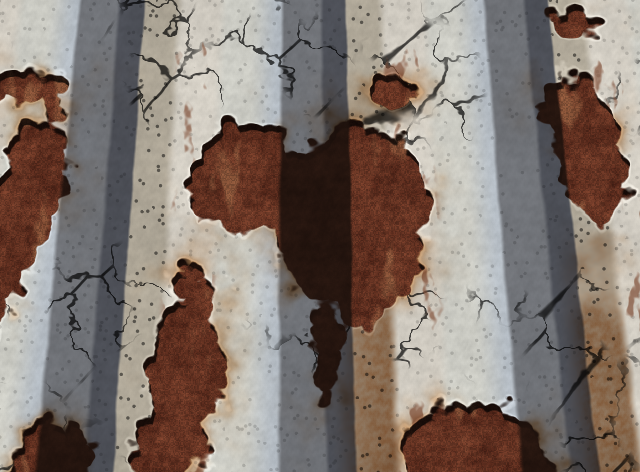
This texture is drawn by a WebGL 2 fragment shader. Its source:

```glsl
#version 300 es
precision highp float;
uniform vec2 u_resolution;
out vec4 fragColor;

float hash(vec2 p) {
  p = fract(p * vec2(0.1831, 0.2973));
  p += dot(p, p.yx + 23.7);
  return fract(p.x * p.y * 91.3);
}

// Nearest distance, second distance and identity of a cell
vec3 cells(vec2 p) {
  vec2 base = floor(p);
  vec3 found = vec3(9.0, 9.0, 0.0);
  for (int j = -1; j <= 1; j++)
    for (int i = -1; i <= 1; i++) {
      vec2 id = base + vec2(i, j);
      float dist = length(id + vec2(hash(id + 40.0), hash(id + 87.0)) - p);
      if (dist < found.x) found = vec3(dist, found.x, hash(id + 11.0));
      else found.y = min(found.y, dist);
    }
  return found;
}

float waves(vec2 p) {
  float sum = 0.0, amp = 0.5;
  for (int i = 0; i < 5; i++) {
    p = mat2(0.8, -0.6, 0.6, 0.8) * p * 1.8 + 1.7;
    sum += amp * sin(p.x + 1.4 * sin(p.y * 1.3));
    amp *= 0.6;
  }
  return sum;
}

// Bare patches as centre and radii
const vec4 PATCHES[11] = vec4[11](
  vec4(0.03, 0.52, 0.08, 0.24), vec4(0.75, 0.53, 0.155, 0.21),
  vec4(0.52, 0.62, 0.11, 0.12), vec4(0.38, 0.15, 0.075, 0.27),
  vec4(1.02, 0.02, 0.16, 0.13), vec4(1.24, 0.69, 0.07, 0.16),
  vec4(0.10, 0.02, 0.08, 0.08), vec4(0.05, 0.82, 0.07, 0.03),
  vec4(1.22, 0.95, 0.05, 0.04), vec4(0.83, 0.81, 0.035, 0.03),
  vec4(0.69, 0.27, 0.03, 0.10));

// Negative where the paint has flaked away
float paintEdge(vec2 q) {
  float d = 9.0;
  for (int i = 0; i < 11; i++) {
    vec4 patchAt = PATCHES[i];
    vec2 off = q - patchAt.xy;
    off.x -= (0.75 - patchAt.x) * 0.5 * off.y;
    d = min(d, (length(off / patchAt.zw) - 1.0) * min(patchAt.z, patchAt.w));
  }
  return d + 0.02 * waves(q * 11.0) + 0.035 * (cells(q * 22.0).x - 0.45);
}

void main() {
  vec2 uv = gl_FragCoord.xy / u_resolution;
  vec2 q = gl_FragCoord.xy / u_resolution.y;
  float px = 1.5 / u_resolution.y;
  float rough = waves(q * 9.0), grain = waves(q * 75.0);

  // Folds fan out towards the lower edge
  float period = mix(0.38, 0.315, uv.y);
  float fold = fract((uv.x - mix(0.43, 0.436, uv.y)) / period + 0.006 * rough);
  float slope = smoothstep(0.0, 0.025, fold);
  float shadow = smoothstep(0.20, 0.225, fold);
  float valley = smoothstep(0.325, 0.34, fold);
  float lit = smoothstep(0.48, 0.53, fold);
  float crest = smoothstep(0.69, 0.75, fold);
  float shade = slope * (1.0 - valley);

  // Painted faces
  vec3 crestPaint = mix(vec3(0.80, 0.80, 0.77), vec3(0.71, 0.74, 0.77), smoothstep(0.85, 1.0, fold));
  vec3 paint = mix(vec3(0.71, 0.74, 0.77), vec3(0.44, 0.45, 0.47), slope);
  paint = mix(paint, vec3(0.30, 0.31, 0.34), shadow);
  paint = mix(paint, vec3(0.68, 0.65, 0.59), valley);
  paint = mix(paint, vec3(0.82, 0.80, 0.76), lit);
  paint = mix(paint, crestPaint, crest);
  paint *= 1.0 + 0.035 * grain + 0.035 * rough;

  // Pits, hairline cracks and rust flecks
  vec3 pit = cells(q * 65.0);
  float pits = (1.0 - smoothstep(0.15, 0.32, pit.x)) * step(0.78, pit.z);
  paint *= 1.0 - pits * mix(0.15, 0.5, valley * (1.0 - lit));
  vec3 flake = cells(q * 8.0 + 0.25 * waves(q * 13.0));
  float crack = 1.0 - smoothstep(0.02, 0.03 + 12.0 * px, flake.y - flake.x);
  crack *= smoothstep(0.15, 0.6, waves(q * 4.0 + 2.0));
  paint *= 1.0 - 0.7 * crack;
  float fleck = smoothstep(0.55, 0.85, waves(q * vec2(20.0, 9.0))) * lit * (1.0 - crest);
  paint = mix(paint, vec3(0.50, 0.31, 0.22), 0.7 * fleck);

  // Brown run-off in the valleys and around the bare metal
  float edge = paintEdge(q);
  float runoff = smoothstep(0.52, 0.3, uv.y + 0.06 * rough) * smoothstep(0.45, 0.6, uv.x);
  runoff *= smoothstep(0.22, 0.36, fold) * (1.0 - lit);
  paint = mix(paint, paint * vec3(0.72, 0.53, 0.38), runoff * (0.8 + 0.2 * grain));
  float halo = exp(-max(edge, 0.0) * 45.0) * smoothstep(-0.2, 0.7, waves(q * 6.0 + 5.0));
  paint *= mix(vec3(1.0), vec3(0.80, 0.60, 0.40), halo);

  // Curled lip of the paint
  float lip = smoothstep(0.0, 0.003, edge) * (1.0 - smoothstep(0.004, 0.011, edge));
  paint += 0.10 * lip * (1.0 - shade);

  // Rusted metal with the shadow of the lifted paint above it
  float mottling = 0.5 + 0.3 * waves(q * 18.0) + 0.25 * grain;
  vec3 rust = mix(vec3(0.29, 0.13, 0.085), vec3(0.47, 0.25, 0.17), clamp(mottling, 0.0, 1.0));
  rust = mix(rust, vec3(0.60, 0.40, 0.27), 0.6 * smoothstep(0.5, 0.9, waves(q * vec2(12.0, 5.0) + 8.0)));
  rust *= 0.85 + 0.3 * hash(floor(q * 380.0));
  float lifted = smoothstep(-px, px, paintEdge(q + vec2(-0.004, 0.014)));
  rust *= 1.0 - 0.75 * lifted;
  rust = mix(rust, vec3(0.12, 0.07, 0.05) * (0.85 + 0.3 * mottling), 0.92 * shade);

  vec3 color = mix(rust, paint, smoothstep(-px, px, edge));
  fragColor = vec4(clamp(color, 0.0, 1.0), 1.0);
}
```
